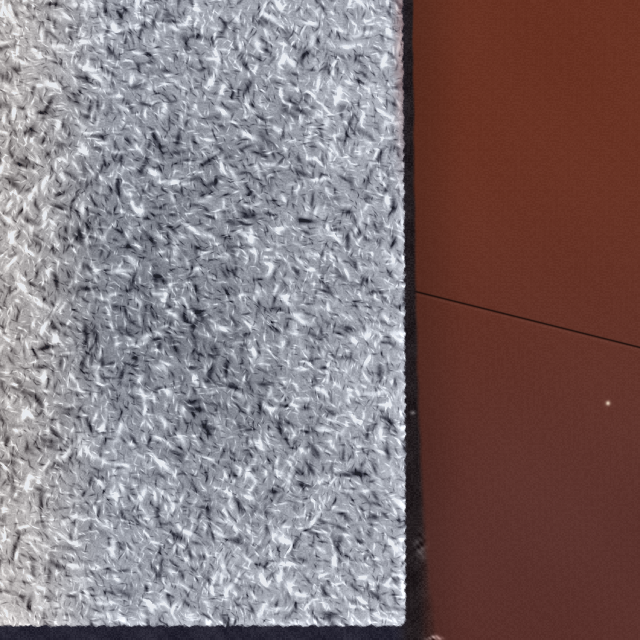
This texture is drawn by a three.js fragment shader. Its source:

```glsl
// Silver fibre mat with a rounded corner, beside a red-brown panel across a dark gap.
#define FIBRE_SCALE 36.0
#define FIBRE_CONTRAST 0.44
#define FIBRE_SPREAD 2.3
#define MAT_RIGHT 0.634
#define MAT_BOTTOM 0.022
#define CORNER_RADIUS 0.014
#define EDGE_SOFT 0.0022
#define MAT_COLOR vec3(0.59, 0.605, 0.645)
#define GAP_COLOR vec3(0.13, 0.105, 0.115)
#define PANEL_TOP vec3(0.42, 0.205, 0.145)
#define PANEL_LOW vec3(0.355, 0.195, 0.175)

varying vec2 vUv;

vec2 hash2(vec2 p) {
  vec2 q = vec2(dot(p, vec2(127.1, 311.7)), dot(p, vec2(269.5, 183.3)));
  return fract(sin(q) * 43758.55);
}

// Layered sines: slow variation around zero
float drift(vec2 p) {
  return 0.5 * sin(p.x + 1.7 * sin(p.y * 0.8)) + 0.3 * sin(p.y * 1.9 - p.x * 1.3)
       + 0.2 * sin(p.x * 3.7 + p.y * 3.1);
}

// Cellular noise with one tilted light or dark strand per cell
float strands(vec2 p, float lean) {
  vec2 cell = floor(p);
  float sum = 0.0;
  for (int j = -1; j <= 1; j++) {
    for (int i = -1; i <= 1; i++) {
      vec2 id = cell + vec2(float(i), float(j));
      vec2 rnd = hash2(id);
      vec2 look = hash2(id + 57.3);
      float angle = lean + (look.x - 0.5) * FIBRE_SPREAD;
      vec2 axis = vec2(cos(angle), sin(angle));
      vec2 d = p - id - rnd;
      float along = dot(d, axis);
      float across = dot(d, vec2(-axis.y, axis.x)) + 0.35 * (rnd.x - 0.5) * along * along;
      sum += (look.y * 2.0 - 1.0) * exp(-along * along * 4.5 - across * across * 48.0);
    }
  }
  return sum;
}

float grain(vec2 p) {
  return hash2(floor(p * 420.0)).x - 0.5;
}

float spot(vec2 p, vec2 center, vec2 size) {
  vec2 d = (p - center) / size;
  return exp(-dot(d, d));
}

vec3 matColor(vec2 p) {
  float lean = 2.25 + 0.45 * drift(p * 9.0) - 0.3 * smoothstep(0.3, 0.0, p.x);
  vec2 q = p + 0.004 * vec2(drift(p.yx * 38.0), drift(p * 42.0 + 2.0));
  float pile = 0.0;
  float scale = FIBRE_SCALE;
  float weight = FIBRE_CONTRAST;
  for (int k = 0; k < 4; k++) {
    pile += weight * strands(q * scale + float(k) * 13.7, lean);
    scale *= 1.5;
    weight *= 0.86;
  }
  // Broad light: paler rims, dim diagonal middle
  float light = 0.07 * smoothstep(0.16, 0.0, p.x) + 0.05 * smoothstep(0.3, 0.0, p.y)
              + 0.06 * smoothstep(0.45, 0.62, p.x) + 0.035 * smoothstep(0.75, 1.0, p.y);
  light -= 0.09 * spot(p, vec2(0.23, 0.56), vec2(0.16, 0.2));
  light -= 0.04 * spot(p, vec2(0.36, 0.4), vec2(0.14, 0.12));
  light += 0.025 * drift(p * 17.0);
  vec3 c = MAT_COLOR + light + pile * vec3(0.98, 1.0, 0.98) + 0.07 * grain(p);
  c += vec3(0.03, 0.0, -0.04) * smoothstep(0.2, 0.0, p.x);
  return clamp(c, vec3(0.12, 0.13, 0.16), vec3(0.91, 0.92, 0.94));
}

vec3 panelColor(vec2 p) {
  vec3 c = mix(PANEL_LOW, PANEL_TOP, smoothstep(0.1, 0.85, p.y));
  c += 0.012 * drift(p * 7.0) + 0.028 * grain(p);
  c *= mix(0.84, 1.0, smoothstep(0.64, 0.74, p.x));
  // Slanted seam with a faint lit lip
  float seam = p.y - (0.543 - 0.249 * (p.x - 0.655));
  c *= 1.0 - 0.62 * exp(-seam * seam / 2.5e-6);
  c += 0.025 * spot(vec2(seam, 0.0), vec2(-0.004, 0.0), vec2(0.002, 1.0));
  c = mix(c, vec3(0.88, 0.8, 0.72), spot(p, vec2(0.95, 0.37), vec2(0.0035)));
  return c;
}

void main() {
  vec2 p = vUv;

  // Gap widens towards the bottom
  float low = 1.0 - p.y;
  float gapRight = 0.645 + 0.008 * low + 0.027 * pow(low, 4.0) + 0.0012 * drift(p * 45.0);
  float gapSoft = EDGE_SOFT + 0.004 * low;
  vec3 gap = GAP_COLOR + 0.06 * grain(p) + 0.025 * drift(p * 60.0);
  gap += vec3(0.02, 0.04, 0.085) * smoothstep(MAT_RIGHT + 0.01, MAT_RIGHT - 0.02, p.x);
  gap += vec3(0.12, 0.05, 0.03) * smoothstep(0.65, 0.675, p.x);
  vec3 color = mix(gap, panelColor(p), smoothstep(-gapSoft, gapSoft, p.x - gapRight));

  // Scuffs and chips in the gap
  color += 0.16 * spot(p, vec2(0.656, 0.145), vec2(0.009, 0.022)) * (0.7 + drift(p * 190.0));
  color += 0.5 * spot(p, vec2(0.678, 0.003), vec2(0.011, 0.004)) * (0.7 + drift(p * 230.0));
  color += 0.3 * spot(p, vec2(0.645, 0.355), vec2(0.004, 0.003));

  // Mat outline with a frayed rim
  float fray = 0.0018 * drift(p * 210.0) + 0.001 * drift(p.yx * 430.0);
  vec2 over = p * vec2(1.0, -1.0) - vec2(MAT_RIGHT - 0.005 * p.y * p.y, -MAT_BOTTOM) + CORNER_RADIUS;
  float rim = length(max(over, 0.0)) + min(max(over.x, over.y), 0.0) - CORNER_RADIUS + fray;
  vec3 mat = matColor(p) + 0.09 * exp(-pow((rim + 0.006) / 0.005, 2.0));
  mat = mix(mat, vec3(0.4, 0.24, 0.24), 0.5 * smoothstep(-0.02, 0.0, rim) * smoothstep(0.65, 0.9, p.y));
  color = mix(mat, color, smoothstep(-EDGE_SOFT, EDGE_SOFT, rim));

  gl_FragColor = vec4(clamp(color, 0.0, 1.0), 1.0);
}
```
